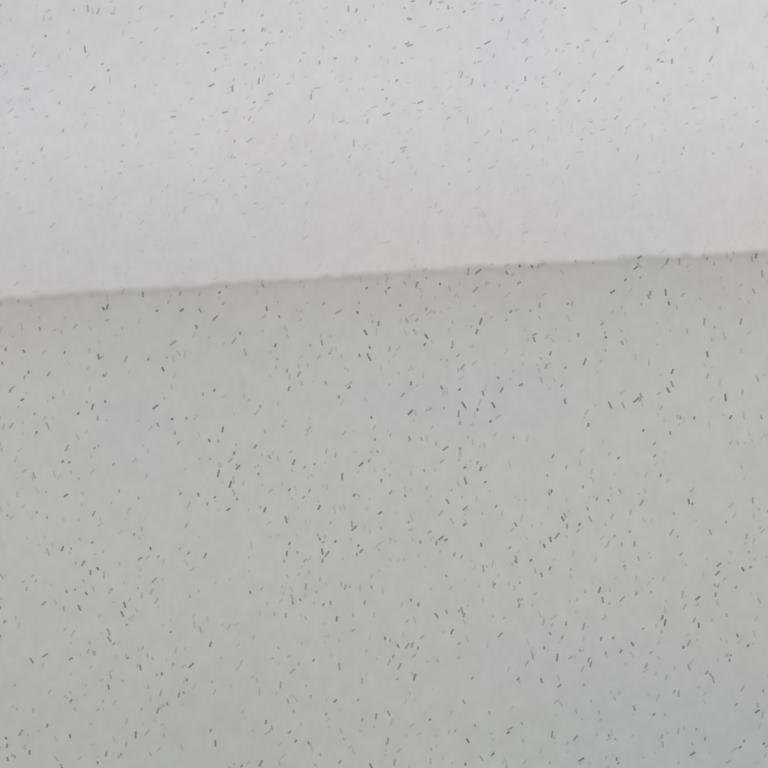
A Shadertoy shader for this texture:

```glsl
// Pale speckled board: a bright upper sheet meeting a greyer lower one at a soft tilted crease.
#define CREASE_LEFT 0.612
#define CREASE_RISE 0.062
#define CREASE_BOW 0.010
#define CREASE_BLUR 0.0055
#define SPECK_CELL 0.024
#define SPECK_LAYERS 3
#define SPECK_LENGTH 0.0030
#define SPECK_WIDTH 0.0018
#define SPECK_DARKNESS 0.36
#define GRAIN 0.014

// Integer hash giving two values from 0 to 1
vec2 hash2(vec2 cell, int seed) {
    uvec2 h = uvec2(ivec2(cell) + 4096) * uvec2(1664525u, 22695u) + uint(seed) * 7919u;
    h.x += h.y * 1664525u;
    h.y += h.x * 1664525u;
    h ^= h >> 16u;
    h.x += h.y * 1664525u;
    h.y += h.x * 1664525u;
    h ^= h >> 16u;
    return vec2(h & 65535u) / 65535.0;
}

float valueNoise(vec2 p, int seed) {
    vec2 cell = floor(p), f = fract(p);
    f = f * f * (3.0 - 2.0 * f);
    float low = mix(hash2(cell, seed).x, hash2(cell + vec2(1, 0), seed).x, f.x);
    float high = mix(hash2(cell + vec2(0, 1), seed).x, hash2(cell + vec2(1, 1), seed).x, f.x);
    return mix(low, high, f.y);
}

float creaseHeight(float x) {
    return CREASE_LEFT + CREASE_RISE * x + CREASE_BOW * x * (1.0 - x);
}

float segmentDistance(vec2 p, vec2 halfAxis) {
    float t = clamp(dot(p, halfAxis) / dot(halfAxis, halfAxis), -1.0, 1.0);
    return length(p - halfAxis * t);
}

// Short soft fibres, clumped by noise; they lean more and fade on the upper sheet
float speckLayer(vec2 uv, int layer, float pixel) {
    vec2 grid = uv / SPECK_CELL + float(layer) * vec2(0.37, 0.61);
    vec2 home = floor(grid);
    float ink = 0.0;
    for (int j = -1; j <= 1; j++)
    for (int i = -1; i <= 1; i++) {
        vec2 cell = home + vec2(i, j);
        vec2 place = hash2(cell, layer * 4 + 1);
        vec2 form = hash2(cell, layer * 4 + 2);
        vec2 tone = hash2(cell, layer * 4 + 3);
        vec2 offset = (grid - cell - place) * SPECK_CELL;
        vec2 center = uv - offset;
        float above = center.y - creaseHeight(center.x);
        float upper = step(0.0, above);
        float clump = valueNoise(center * 13.0, 31);
        float present = step(tone.x, 0.14 + 0.60 * clump);
        float angle = mix(1.35, 0.85, upper) + (form.x - 0.5) * 1.7;
        float reach = SPECK_LENGTH * mix(0.2, 1.3, form.y * form.y);
        float d = segmentDistance(offset, reach * vec2(cos(angle), sin(angle)));
        float body = 1.0 - smoothstep(0.0, SPECK_WIDTH + 0.5 * pixel, d);
        float strength = 0.20 + 0.80 * tone.y * tone.y * tone.y;
        float upperFade = mix(0.20, 0.72, smoothstep(0.05, 0.29, above));
        strength *= mix(1.0, upperFade, upper);
        ink = max(ink, present * strength * body);
    }
    return ink;
}

vec3 upperSheet(vec2 uv, float above) {
    vec3 color = mix(vec3(0.768, 0.754, 0.748), vec3(0.808, 0.798, 0.810),
                     smoothstep(0.0, 0.26, above));
    color += 0.020 * (uv.x - 0.55);
    return color - 0.016 * smoothstep(0.35, 0.0, uv.x) * smoothstep(0.8, 1.0, uv.y);
}

vec3 lowerSheet(vec2 uv, float below) {
    vec3 color = mix(vec3(0.706, 0.692, 0.674), vec3(0.709, 0.711, 0.694),
                     smoothstep(0.0, 0.20, below));
    color = mix(color, vec3(0.677, 0.692, 0.672), smoothstep(0.34, 0.0, uv.y));
    return color + 0.016 * (valueNoise(uv * 4.0, 51) - 0.5);
}

void mainImage(out vec4 fragColor, in vec2 fragCoord) {
    vec2 uv = fragCoord / iResolution.xy;
    float pixel = 1.0 / iResolution.y;

    // Sheets and their slightly ragged boundary
    float above = uv.y - creaseHeight(uv.x);
    above += 0.005 * (valueNoise(uv * 75.0, 61) - 0.5);
    float sheet = smoothstep(-CREASE_BLUR, CREASE_BLUR, above);
    vec3 color = mix(lowerSheet(uv, -above), upperSheet(uv, above), sheet);

    // Narrow contact shadow with a wider soft falloff below
    float contact = exp(-pow((above + 0.005) / 0.005, 2.0));
    float falloff = exp(min(above, 0.0) / 0.035) * (1.0 - sheet);
    color -= 0.024 * contact * mix(0.3, 1.0, valueNoise(uv * 40.0, 62)) + 0.018 * falloff;

    // Faint warm and cool blotches, then fine fibre grain
    color += vec3(0.010, 0.0, -0.010) * (valueNoise(uv * 6.0, 71) - 0.5);
    float grain = valueNoise(uv * vec2(170.0, 120.0), 81) + valueNoise(uv * 60.0, 82) - 1.0;
    color += GRAIN * grain;

    // Dark specks
    float ink = 0.0;
    for (int layer = 0; layer < SPECK_LAYERS; layer++)
        ink = max(ink, speckLayer(uv, layer, pixel));
    color *= 1.0 - SPECK_DARKNESS * ink;

    fragColor = vec4(color, 1.0);
}
```
